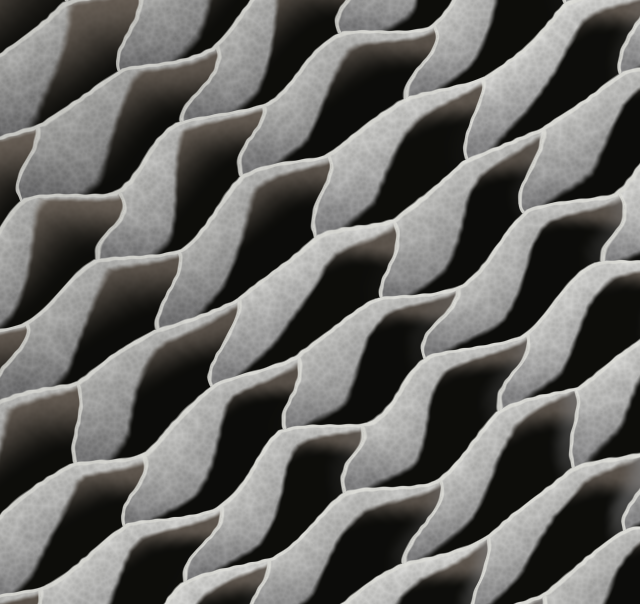
Write a WebGL 2 fragment shader that draws this pattern.

```glsl
#version 300 es
precision highp float;

uniform vec2 u_resolution;
out vec4 outColor;

const vec2 ALONG = vec2(0.2576, 0.1391);    // step from cell to cell along a sheet
const vec2 ACROSS = vec2(0.1047, -0.0964);  // step from sheet to sheet
const vec2 ORIGIN = vec2(0.654, 0.635);
const float FOLD = 0.579;                   // where a sheet bends within a step
const float WAVE = 0.293;                   // height of the bend

const vec3 RIM = vec3(0.88, 0.88, 0.86);
const vec3 PAPER = vec3(0.79, 0.79, 0.78);
const vec3 PAPER_LOW = vec3(0.50, 0.50, 0.505);
const vec3 BROWN = vec3(0.35, 0.32, 0.29);
const vec3 HOLLOW = vec3(0.05, 0.05, 0.04);

vec2 hash2(vec2 c) {
    vec2 q = vec2(dot(c, vec2(127.1, 311.7)), dot(c, vec2(269.5, 183.3)));
    return fract(sin(q) * 43758.5);
}

// Distance to the nearest scattered point
float cellular(vec2 p) {
    vec2 base = floor(p), f = fract(p);
    float nearest = 2.0;
    for (int y = -1; y <= 1; y++)
        for (int x = -1; x <= 1; x++) {
            vec2 o = vec2(x, y);
            nearest = min(nearest, length(o + hash2(base + o) - f));
        }
    return nearest;
}

// Layered sines that bend the lattice
vec2 warp(vec2 p) {
    return 0.009 * sin(p.yx * vec2(17.0, 14.0) + vec2(1.3, 4.1))
         + 0.006 * sin(p * vec2(23.0, 27.0) + p.yx * 9.0)
         + 0.0006 * sin(p.yx * 210.0 + 3.0 * sin(p * 90.0));
}

float ease(float x, float amount) {
    return mix(x, smoothstep(0.0, 1.0, x), amount);
}

float sheetWave(float s) {
    float w = fract(s);
    float ramp = w < FOLD ? w / FOLD : (1.0 - w) / (1.0 - FOLD);
    return -WAVE * ease(ramp, 0.55);
}

float stroke(float dist, float halfWidth, float soft) {
    return 1.0 - smoothstep(halfWidth - soft, halfWidth + soft, dist);
}

// Mottled paper: broad blotches and fine grain
float mottle(vec2 p) {
    float blotch = cellular(p * 34.0 + 0.4 * sin(p.yx * 60.0));
    float grain = cellular(p * 110.0);
    return 0.07 * (blotch - 0.5) + 0.07 * (grain - 0.5);
}

// Inside of one cell; local runs left to right and top to bottom
vec3 cellColor(vec2 local, vec2 p, float open, float variation) {
    float lit = max(open, 0.0), deep = max(-open, 0.0);
    float v = local.x + 0.06 * (variation - 0.5), u = local.y;

    // Shadow edge bends where the two lit walls meet
    float sideEdge = v - mix(0.756 - 0.63 * u, 0.62 - 0.30 * u, lit) + 0.10 * deep;
    float topEdge = u - mix(0.10 + 0.60 * (0.94 - v), 0.02, lit) + 0.07 * deep;
    float shade = smoothstep(-0.035, 0.06, min(sideEdge, topEdge));

    float fall = clamp(0.85 * u + 0.25 * (1.0 - v) * u, 0.0, 1.0);
    vec3 paper = mix(PAPER, PAPER_LOW, fall) * (1.0 - 0.13 * lit) + mottle(p);

    // Brown wall fades into the hollow
    float depth = smoothstep(0.0, mix(0.30, 1.1, lit), u - 0.5 * (v - 0.45) * (1.0 - lit));
    vec3 dark = mix(BROWN * (1.0 + 0.15 * lit), HOLLOW, depth);
    dark += 0.25 * mottle(p) * (1.0 - depth);

    // Far wall catches light in the deep cells
    float farWall = smoothstep(0.86, 1.0, v) * deep * (1.0 - 0.6 * u);
    dark = mix(dark, PAPER_LOW, 0.8 * farWall);
    return mix(paper, dark, shade);
}

void main() {
    vec2 p = gl_FragCoord.xy / u_resolution.y;
    float soft = 1.0 / u_resolution.y;

    // Lattice coordinates: x along the sheets, y across them
    vec2 lattice = inverse(mat2(ALONG, ACROSS)) * (p + warp(p) - ORIGIN);
    float across = lattice.y - sheetWave(lattice.x);
    float row = floor(across);
    float u = across - row;
    float along = lattice.x + (1.0 - FOLD) * ease(u, 0.5)
                + 0.035 * sin(row * 2.4 + lattice.x * 3.0);
    float column = floor(along);
    float v = along - column;

    // View opens toward the upper left and closes toward the lower right
    float open = clamp(0.75 - 1.5 * p.x + 0.9 * (p.y - 0.4), -1.0, 1.0);
    vec2 random = hash2(vec2(column, row));
    vec3 color = cellColor(vec2(v, u), p, open, random.x);
    color *= 0.95 + 0.1 * random.y;

    // Cut edges of the sheets and of the joined walls
    float sheetRim = stroke(min(u, 1.0 - u) * 0.13, 0.0032, soft);
    float wallRim = stroke(min(v, 1.0 - v) * 0.30, 0.0034, soft);
    vec3 rim = RIM * (0.97 - 0.08 * max(open, 0.0)) + 0.5 * mottle(p);
    color = mix(color, rim, max(sheetRim, wallRim * 0.92));

    outColor = vec4(clamp(color, 0.0, 1.0), 1.0);
}
```
